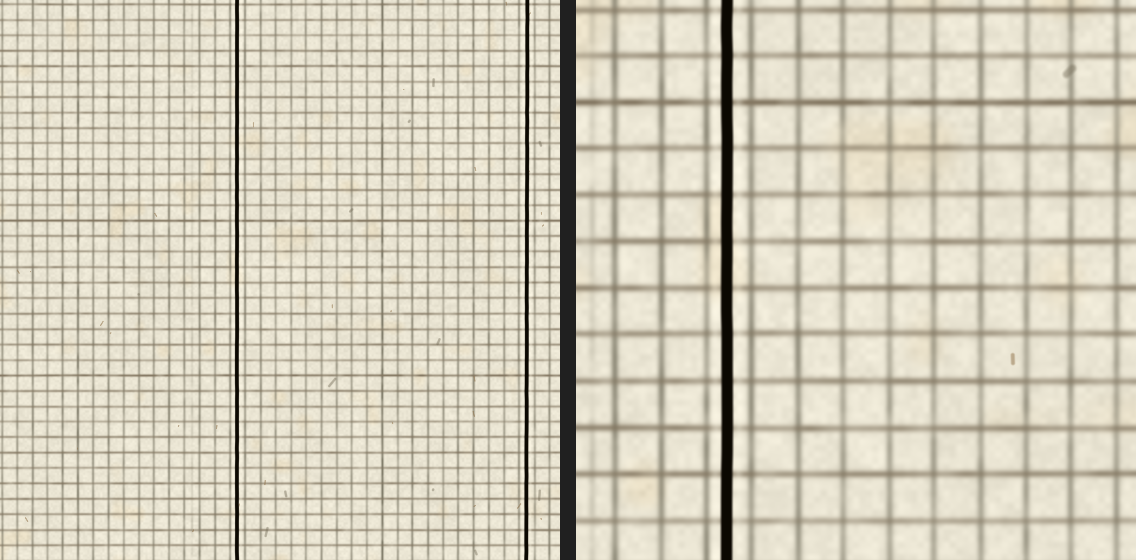
Left, the full canvas; right, a detail of the centre.
This pattern is drawn by a Shadertoy shader. Its source:

```glsl
// Aged graph paper: a fine brown-grey grid, darker index lines and heavy black vertical rules.

#define PITCH vec2(0.02717, 0.02762)      // spacing of the fine grid
#define ORIGIN vec2(0.1393, 0.0534)       // crossing of two index lines
#define INDEX_EVERY vec2(20.0, 10.0)      // cells between index lines
#define LINE_SIGMA 0.00165                // softness of a fine line
#define LINE_ALPHA 0.62
#define RULE_PITCH 0.5176                 // spacing of the black rules
#define RULE_ORIGIN 0.4232
#define RULE_HALF 0.0034
#define PAPER vec3(0.922, 0.902, 0.832)
#define GRID_INK vec3(0.50, 0.465, 0.385)
#define RULE_INK vec3(0.045, 0.03, 0.005)
#define GRAIN 0.075

float hash(vec2 p) {
    vec3 q = fract(vec3(p.xyx) * 0.1031);
    q += dot(q, q.yzx + 33.33);
    return fract((q.x + q.y) * q.z);
}

float noise(vec2 p) {
    vec2 i = floor(p), f = fract(p);
    f = f * f * (3.0 - 2.0 * f);
    return mix(mix(hash(i), hash(i + vec2(1, 0)), f.x),
               mix(hash(i + vec2(0, 1)), hash(i + vec2(1, 1)), f.x), f.y);
}

float softLine(float d, float sigma) {
    return exp(-0.5 * d * d / (sigma * sigma));
}

// Coverage of one family of printed lines; "across" cuts them, "along" follows them.
float gridLines(float across, float along, float pitch, float indexEvery, float seed, float px) {
    float t = across / pitch;
    float id = floor(t + 0.5);
    float isIndex = 1.0 - step(0.5, mod(id + 0.25, indexEvery));
    float jitter = (hash(vec2(id + 60.0, seed)) - 0.5) * 0.0014 * (1.0 - isIndex);
    jitter += (noise(vec2(along * 9.0, id + seed)) - 0.5) * 0.0006;
    float d = (t - id) * pitch - jitter;
    float strength = mix(0.8, 1.15, hash(vec2(id + 90.0, seed + 7.0)));
    strength *= mix(0.72, 1.22, noise(vec2(along * 75.0, id * 3.7 + seed)));
    strength *= 1.0 + 0.3 * isIndex;
    return min(strength * LINE_ALPHA, 0.95) * softLine(d, max(LINE_SIGMA, 0.5 * px));
}

// Sparse fibres and dots, one candidate per cell.
float specks(vec2 p, float cells, float density, float seed) {
    vec2 cell = floor(p * cells);
    vec2 f = fract(p * cells) - 0.5;
    float h = hash(cell + seed);
    vec2 offset = vec2(hash(cell + seed + 11.0), hash(cell + seed + 23.0)) - 0.5;
    float angle = 0.6 + 1.6 * hash(cell + seed + 37.0);
    vec2 dir = vec2(cos(angle), sin(angle));
    vec2 q = f - offset * 0.5;
    float reach = 0.22 * hash(cell + seed + 51.0);
    float d = length(q - dir * clamp(dot(q, dir), -reach, reach));
    return step(h, density) * (1.0 - smoothstep(0.02, 0.09, d));
}

void mainImage(out vec4 fragColor, in vec2 fragCoord) {
    vec2 uv = fragCoord / iResolution.y;
    float px = 1.0 / iResolution.y;

    // Paper: fine grain, mottling and faint warm stains
    float grain = 0.6 * noise(uv * 260.0) + 0.4 * noise(uv * 110.0 + 40.0) - 0.5;
    float mottle = noise(uv * 14.0 + 5.0) - 0.5;
    vec3 color = PAPER + GRAIN * grain + 0.018 * mottle;
    float stain = smoothstep(0.72, 1.0, noise(uv * 24.0 + 70.0));
    color -= stain * vec3(0.01, 0.03, 0.06);

    // Distance to the nearest black rule, leaning very slightly
    float ruleX = uv.x - RULE_ORIGIN - 0.002 * (uv.y - 0.5) * step(0.7, uv.x);
    float ruleD = ruleX - RULE_PITCH * floor(ruleX / RULE_PITCH + 0.5);
    ruleD += 0.0005 * (noise(vec2(uv.y * 60.0, floor(uv.x * 2.0))) - 0.5);
    float halo = softLine(abs(ruleD) - 0.0068, 0.0022);

    // Fine grid, with one faint misprinted vertical
    vec2 p = uv - ORIGIN;
    float vertical = gridLines(p.x, p.y, PITCH.x, INDEX_EVERY.x, 3.0, px);
    float ghost = 0.3 * softLine(p.x - 7.5 * PITCH.x, LINE_SIGMA) * noise(uv.yy * 30.0);
    vertical = max(vertical, ghost) * (1.0 - 0.5 * halo);
    float horizontal = gridLines(p.y, p.x, PITCH.y, INDEX_EVERY.y, 19.0, px);
    horizontal *= 1.0 - 0.35 * halo;
    color = mix(color, GRID_INK + vec3(-0.01, 0.01, 0.02), vertical);
    color = mix(color, GRID_INK + vec3(0.01, -0.005, -0.01), horizontal);
    color += 0.03 * halo;

    // Wear: brown flecks and thin scratches
    color = mix(color, vec3(0.55, 0.43, 0.27), 0.5 * specks(uv, 48.0, 0.012, 2.0));
    color = mix(color, vec3(0.45, 0.42, 0.34), 0.45 * specks(uv + 0.01, 26.0, 0.012, 81.0));

    // Heavy black rules
    float edge = max(0.0011, 0.75 * px);
    float rule = 1.0 - smoothstep(RULE_HALF - edge, RULE_HALF + edge, abs(ruleD));
    color = mix(color, RULE_INK, rule);

    fragColor = vec4(clamp(color, 0.0, 1.0), 1.0);
}
```
